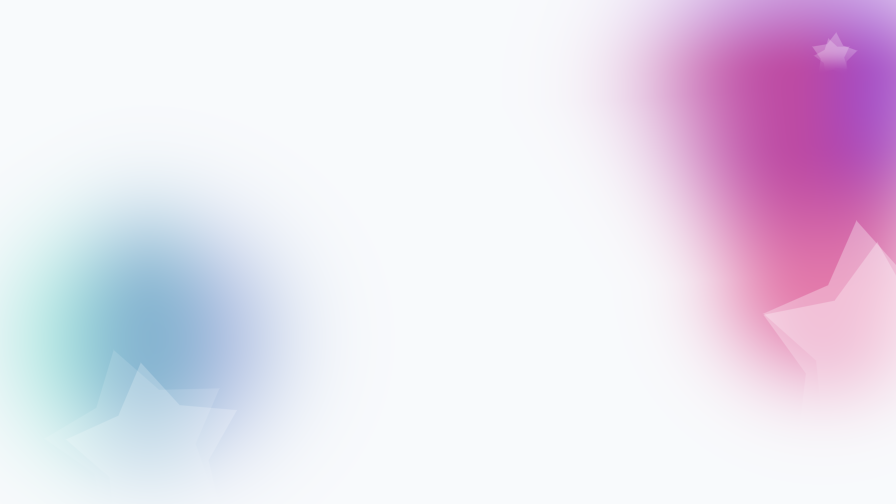
Reproduce this background procedurally as a Shadertoy shader.

```glsl
// Pale backdrop with a teal-blue glow, a violet-pink glow and faint paired stars.

// Lengths are in canvas heights, with the origin at the lower left.
const vec3 PAPER = vec3(0.973, 0.980, 0.988);
const vec3 TEAL = vec3(0.60, 0.88, 0.85);
const vec3 BLUE = vec3(0.53, 0.71, 0.82);
const vec3 PERIWINKLE = vec3(0.62, 0.70, 0.86);
const vec3 VIOLET = vec3(0.63, 0.27, 0.76);
const vec3 MAGENTA = vec3(0.74, 0.29, 0.64);
const vec3 PINK = vec3(0.89, 0.48, 0.67);
const vec3 LAVENDER = vec3(0.74, 0.55, 0.89);

const vec2 COOL_CENTRE = vec2(0.289, 0.329);
const vec2 COOL_RADII = vec2(0.228, 0.213);
const vec2 WARM_TOP = vec2(1.609, 0.826);
const vec2 WARM_BOTTOM = vec2(1.632, 0.456);
const float WARM_TOP_RADIUS = 0.266;
const float WARM_BOTTOM_RADIUS = 0.185;
const float GLOW_POWER = 2.6;

const float STAR_SECTOR = 1.2566371; // a fifth of a turn
const float STAR_INNER = 0.58;       // notch radius over tip radius

// Soft falloff that reaches one half at distance 1.
float glow(float distanceRatio) {
    return exp2(-pow(distanceRatio, GLOW_POWER));
}

// Signed distance to the edges of a five-pointed star.
float starDistance(vec2 p, float radius, float tilt) {
    float halfSector = 0.5 * STAR_SECTOR;
    float angle = atan(p.x, p.y) + tilt;
    angle = abs(mod(angle + halfSector, STAR_SECTOR) - halfSector);
    vec2 folded = length(p) * vec2(cos(angle), sin(angle));
    vec2 tip = vec2(radius, 0.0);
    vec2 notch = STAR_INNER * radius * vec2(cos(halfSector), sin(halfSector));
    vec2 edge = notch - tip;
    return dot(folded - tip, normalize(vec2(edge.y, -edge.x)));
}

// Lays a white star over the colour, fading toward its foot.
vec3 addStar(vec3 colour, vec2 p, vec2 centre, float radius, float tilt, float opacity) {
    vec2 local = p - centre;
    float smoothing = 0.75 / iResolution.y;
    float cover = 1.0 - smoothstep(-smoothing, smoothing, starDistance(local, radius, tilt));
    float fade = smoothstep(-0.8, 0.4, local.y / radius);
    return mix(colour, vec3(1.0), cover * fade * opacity);
}

vec3 addCoolGlow(vec3 colour, vec2 p) {
    vec2 local = (p - COOL_CENTRE) / COOL_RADII;
    vec3 tint = mix(TEAL, BLUE, smoothstep(-1.1, 0.1, local.x));
    tint = mix(tint, PERIWINKLE, smoothstep(0.0, 0.9, local.x));
    return mix(colour, tint, glow(length(local)));
}

vec3 addWarmGlow(vec3 colour, vec2 p) {
    // A tapered capsule with a wide top and a narrow foot.
    vec2 axis = WARM_BOTTOM - WARM_TOP;
    float along = clamp(dot(p - WARM_TOP, axis) / dot(axis, axis), 0.0, 1.0);
    float radius = mix(WARM_TOP_RADIUS, WARM_BOTTOM_RADIUS, along);
    float cover = glow(length(p - WARM_TOP - along * axis) / radius);

    // Magenta body, violet upper right, pink foot and lavender corner.
    vec3 tint = mix(MAGENTA, VIOLET, smoothstep(1.56, 1.76, p.x) * smoothstep(0.50, 0.82, p.y));
    tint = mix(tint, PINK, smoothstep(0.72, 0.40, p.y));
    tint = mix(tint, LAVENDER, 0.7 * smoothstep(0.85, 1.02, p.y));
    return mix(colour, tint, cover);
}

void mainImage(out vec4 fragColor, in vec2 fragCoord) {
    vec2 p = fragCoord / iResolution.y;
    vec3 colour = addWarmGlow(addCoolGlow(PAPER, p), p);

    // Lower left pair
    colour = addStar(colour, p, vec2(0.278, 0.123), 0.190, 0.28, 0.13);
    colour = addStar(colour, p, vec2(0.310, 0.102), 0.181, 0.17, 0.22);

    // Right pair
    colour = addStar(colour, p, vec2(1.734, 0.343), 0.222, 0.157, 0.32);
    colour = addStar(colour, p, vec2(1.727, 0.292), 0.228, -0.06, 0.30);

    // Small upper right pair
    colour = addStar(colour, p, vec2(1.655, 0.889), 0.047, -0.09, 0.24);
    colour = addStar(colour, p, vec2(1.653, 0.887), 0.038, 0.25, 0.22);

    fragColor = vec4(colour, 1.0);
}
```
